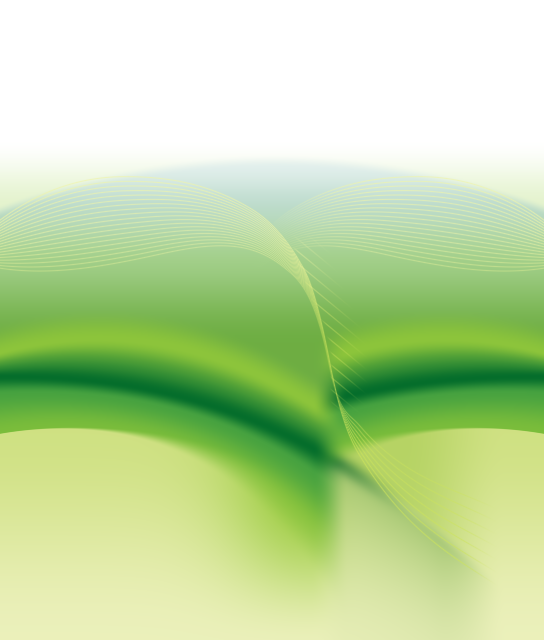
Give the GLSL for this background, as a WebGL 2 fragment shader.

```glsl
#version 300 es
precision highp float;
// Soft green landscape: a pale hill under a white sky, two mirrored folded
// waves with dark creases, a glowing floor, and a fan of fine yellow threads.
// Folds are polynomial curves; threads interpolate between two splines.
uniform vec2 u_resolution;
out vec4 fragColor;

float creaseDepth(float x, float droop) {
    return 0.5885 + droop * pow(max(x, 0.0), 2.3);
}

// Piecewise Hermite curve; knots hold (x, depth, slope). Returns depth, slope.
vec2 spline(float x, vec3 k[7]) {
    int i = 0;
    while (i < 5 && x > k[i + 1].x) i++;
    vec3 a = k[i], b = k[i + 1];
    float h = b.x - a.x, t = (x - a.x) / h;
    float rise = b.y - a.y;
    float c2 = 3.0 * rise - h * (2.0 * a.z + b.z);
    float c3 = h * (a.z + b.z) - 2.0 * rise;
    return vec2(a.y + t * (h * a.z + t * (c2 + t * c3)),
                a.z + t * (2.0 * c2 + 3.0 * t * c3) / h);
}

// One fold: lime ridge, dark crease, bright lower lip, then the floor.
vec3 wave(float x, float d, float droop, vec3 above, vec3 ground) {
    float u = x - 0.184, v = x - 0.123;
    float ridge = 0.526 + 0.67 * u * u;
    float crease = creaseDepth(x, droop);
    float lip = 0.669 + 0.57 * v * v + v * v * v * v;
    float blur = 0.001 + 0.35 * x * x * x;
    vec3 dark = vec3(0.02, 0.43, 0.17);
    vec3 col = mix(above, vec3(0.55, 0.77, 0.23), smoothstep(ridge - 0.045, ridge + 0.004, d));
    float t = (d - ridge) / (crease - ridge);
    col = mix(col, vec3(0.24, 0.58, 0.21), smoothstep(0.05, 0.65, t));
    col = mix(col, dark, smoothstep(0.5, 1.0, t));
    float s = (d - crease) / (lip - crease);
    col = mix(col, vec3(0.27, 0.63, 0.25), smoothstep(0.0, 0.3, s));
    col = mix(col, vec3(0.48, 0.74, 0.23), smoothstep(0.2, 1.0, s));
    return mix(col, ground, smoothstep(lip - blur, lip + blur, d));
}

// Coverage of the thread fan; beyond the knot only every third thread stays.
float threads(float x, float d) {
    vec2 top = spline(x, vec3[7](vec3(0, 0.344, -0.64), vec3(0.23, 0.276, 0),
        vec3(0.46, 0.3255, 0.51), vec3(0.56, 0.423, 1.6), vec3(0.606, 0.566, 4.4),
        vec3(0.66, 0.71, 1.4), vec3(0.92, 0.918, 0.55)));
    vec2 low = spline(x, vec3[7](vec3(0, 0.419, 0.13), vec3(0.245, 0.406, -0.17),
        vec3(0.406, 0.384, 0), vec3(0.521, 0.417, 0.68), vec3(0.606, 0.573, 4.2),
        vec3(0.66, 0.664, 1.0), vec3(0.91, 0.794, 0.4)));
    float px = 1.0 / u_resolution.y, cover = 0.0;
    float aspect = u_resolution.y / u_resolution.x;
    for (int i = 0; i < 19; i++) {
        float f = float(i) / 18.0;
        vec2 c = mix(top, low, f);
        float dist = abs(d - c.x) / length(vec2(1.0, c.y * aspect));
        float line = 1.0 - smoothstep(0.0006 - px, 0.0006 + px, dist);
        float keep = i % 3 == 0 ? 1.0 : 1.0 - smoothstep(0.6, 0.64, x);
        cover = max(cover, line * keep * mix(1.0, 0.65, f));
    }
    return cover;
}

void main() {
    vec2 uv = gl_FragCoord.xy / u_resolution;
    float x = uv.x, d = 1.0 - uv.y;

    // Sky and the hazy hill
    vec3 sky = mix(vec3(1), vec3(0.89, 0.95, 0.80), smoothstep(0.215, 0.33, d));
    vec3 hill = mix(vec3(0.89, 0.94, 0.93), vec3(0.74, 0.86, 0.80), smoothstep(0.25, 0.33, d));
    hill = mix(hill, vec3(0.65, 0.82, 0.56), smoothstep(0.31, 0.41, d));
    hill = mix(hill, vec3(0.43, 0.68, 0.26), smoothstep(0.38, 0.54, d));
    float arc = 0.245 + 0.31 * (x - 0.505) * (x - 0.505);
    vec3 back = mix(sky, hill, smoothstep(-0.004, 0.016, d - arc));

    // Floor with a lime glow below the meeting point of the folds
    vec3 ground = mix(vec3(0.81, 0.88, 0.51), vec3(0.92, 0.94, 0.73), smoothstep(0.66, 1.0, d));
    float spread = x < 0.57 ? 0.15 : 0.045;
    float glow = exp(-pow((x - 0.57) / spread, 2.0)) * (1.0 - smoothstep(0.74, 1.02, d));
    ground = mix(ground, vec3(0.59, 0.79, 0.23), glow);

    // Right floor: lime haze above the fading crease, grey-green shade below
    float below = d - creaseDepth(x, 0.4);
    float fade = 1.0 - smoothstep(0.74, 0.93, x);
    float under = smoothstep(-0.015, 0.015, below);
    vec3 shaded = mix(ground, vec3(0.68, 0.81, 0.35), 0.75 * fade * (1.0 - under));
    float shade = under * exp(-max(below, 0.0) * 9.0) * (1.0 - smoothstep(0.8, 0.93, x));
    shaded = mix(shaded, vec3(0.60, 0.75, 0.42), 0.85 * shade);
    float seam = exp(-pow(below / 0.016, 2.0)) * (1.0 - smoothstep(0.58, 0.77, x));
    shaded = mix(shaded, vec3(0.14, 0.46, 0.20), 0.8 * seam);

    // Left and right folds meet in a soft vertical blend
    vec3 left = wave(x, d, 0.4, back, ground);
    vec3 right = wave(1.0 - x, d, 0.31, back, shaded);
    vec3 col = mix(left, right, smoothstep(0.575, 0.64, x));

    // Thread fans: the long one from the left and its mirrored half
    vec3 yellow = mix(vec3(0.94, 0.96, 0.66), vec3(0.80, 0.89, 0.36), smoothstep(0.36, 0.55, d));
    float fan = threads(x, d) * (1.0 - smoothstep(0.84, 0.92, x));
    float twin = threads(1.0 - x, d) * smoothstep(0.46, 0.68, x);
    col = mix(col, yellow, 0.85 * max(fan, twin));

    // Faint slanted strands trailing off the steep part
    float stripe = abs(fract((d - 0.7 * x) * 52.0) - 0.5) / 52.0;
    float trail = 1.0 - smoothstep(0.0, 0.0026, stripe);
    float start = 0.535 + 0.07 * smoothstep(0.37, 0.56, d);
    trail *= smoothstep(start, start + 0.01, x) * (1.0 - smoothstep(start + 0.01, start + 0.075, x));
    trail *= smoothstep(0.36, 0.40, d) * (1.0 - smoothstep(0.58, 0.66, d));
    col = mix(col, yellow, 0.4 * trail);
    fragColor = vec4(col, 1.0);
}
```
